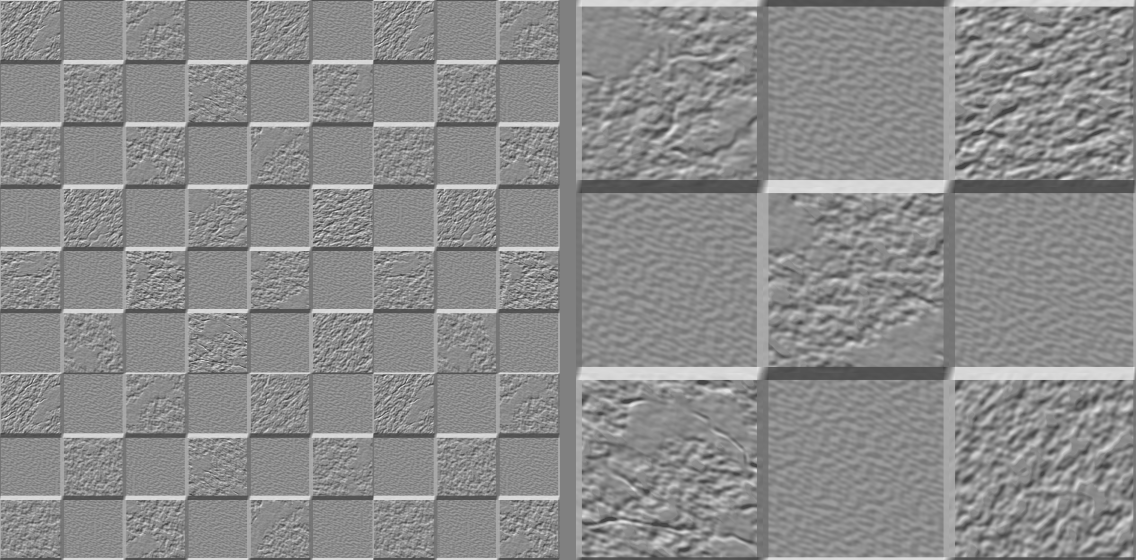
Left, the full canvas; right, a detail of the centre.
Write a WebGL 2 fragment shader that draws this texture map.

```glsl
#version 300 es
precision highp float;
// Embossed grey checkerboard of raised chipped stones and flat grained tiles.

uniform vec2 u_resolution;
out vec4 fragColor;

vec2 hash2(vec2 p) {
    vec3 q = fract(p.xyx * vec3(0.1031, 0.1030, 0.0973));
    q += dot(q, q.yzx + 33.33);
    return fract((q.xx + q.yz) * q.zy);
}

vec2 latticeGradient(vec2 p) {
    float angle = 6.2832 * hash2(p).x;
    return vec2(cos(angle), sin(angle));
}

float gradientNoise(vec2 p) {
    vec2 i = floor(p), f = p - i;
    vec2 u = f * f * f * (f * (f * 6.0 - 15.0) + 10.0);
    float a = dot(latticeGradient(i), f);
    float b = dot(latticeGradient(i + vec2(1, 0)), f - vec2(1, 0));
    float c = dot(latticeGradient(i + vec2(0, 1)), f - vec2(0, 1));
    float d = dot(latticeGradient(i + vec2(1, 1)), f - vec2(1, 1));
    return mix(mix(a, b, u.x), mix(c, d, u.x), u.y);
}

// Fine canvas-like grain with a slight slant, shared by all tiles
float grainHeight(vec2 p, vec2 seed) {
    vec2 q = vec2(p.x, p.y + 0.25 * p.x);
    return 0.11 * gradientNoise(q * vec2(21.0, 32.0) + seed);
}

// Chipped stone with its own direction, roughness, smooth patch and cracks
float stoneHeight(vec2 p, vec2 id, vec2 seed) {
    vec2 trait = hash2(id + 5.0), wear = hash2(id + 41.0);
    float angle = 1.3 * trait.x - 0.5;
    vec2 q = mat2(cos(angle), -sin(angle), sin(angle), cos(angle)) * (p - 0.5);
    vec2 grainDir = q * vec2(1.0, 1.0 + 0.6 * trait.y);

    float chips = 0.36 * gradientNoise(grainDir * 6.0 + seed)
                + 0.36 * gradientNoise(grainDir * 12.0 + seed + 7.0)
                + 0.22 * gradientNoise(grainDir * 22.0 + seed + 13.0);
    chips = min(chips, 0.15) * (0.88 + 0.35 * wear.x);

    float patchNoise = gradientNoise(q * 1.9 + seed + 19.0)
                     + 0.14 * gradientNoise(q * 11.0 + seed + 23.0);
    float rough = smoothstep(-0.06, 0.06, patchNoise + 0.38 - 0.22 * wear.y);

    float crackLine = abs(gradientNoise(q * vec2(1.4, 3.2) + seed + 29.0)
                    + 0.15 * gradientNoise(q * 9.0 + seed + 31.0));
    float crack = 1.0 - smoothstep(0.0, 0.08, crackLine);
    crack *= smoothstep(-0.05, 0.2, gradientNoise(q * 2.5 + seed + 37.0));
    return mix(0.08, chips, 0.25 + 0.75 * rough) - 0.24 * crack * trait.y;
}

void main() {
    vec2 p = gl_FragCoord.xy / u_resolution * 9.0;
    float px = 9.0 / min(u_resolution.x, u_resolution.y);
    vec2 cell = floor(p), local = fract(p);

    // Surface variations recur every six cells
    vec2 id = mod(cell + vec2(0.0, 3.0), 6.0);
    vec2 seed = id * 43.0 + 3.0;
    bool raised = mod(cell.x + cell.y, 2.0) < 0.5;

    // Bevels straddle the grid lines and are thinner on the six-cell seam
    vec2 line = floor(p + 0.5), d = p - line;
    vec2 seam = 1.0 - step(0.5, mod(line + vec2(0.0, 3.0), 6.0));
    vec2 halfWidth = mix(vec2(0.031, 0.035), vec2(0.014), seam);
    vec2 ramp = clamp(d / halfWidth, -1.0, 1.0);
    vec2 band = 1.0 - smoothstep(halfWidth - 0.5 * px, halfWidth + 0.5 * px, abs(d));
    float parity = 1.0 - 2.0 * mod(line.x + line.y, 2.0);
    float bevel = parity * (0.38 * ramp.y * band.x - ramp.x * band.y);

    // Relief lit from the upper left
    vec2 toLight = vec2(-0.010, 0.018);
    float relief = 1.25 * (grainHeight(local, seed) - grainHeight(local + toLight, seed));
    if (raised) {
        relief = 0.4 * relief + stoneHeight(local, id, seed)
               - stoneHeight(local + toLight, id, seed);
    }
    relief *= 1.0 - 0.85 * max(band.x, band.y);

    float grey = 0.543 + 0.95 * relief + bevel * (bevel > 0.0 ? 0.30 : 0.22);
    fragColor = vec4(vec3(clamp(grey, 0.27, 0.88)), 1.0);
}
```
